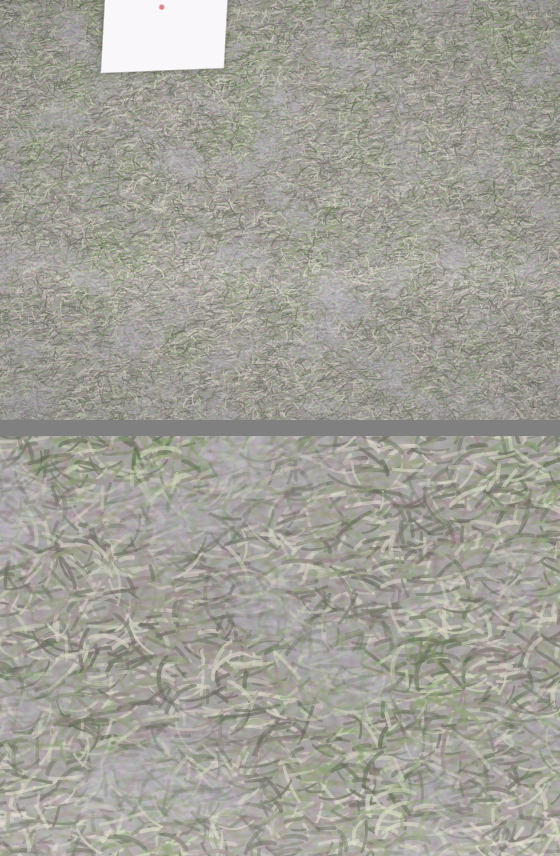
Top: the whole. Bottom: its middle third, enlarged.
Reproduce this texture procedurally as a Shadertoy shader.

```glsl
// Dry, sparse lawn on violet-grey soil with a blank white sheet at the top edge.

vec3 hash3(vec2 p) {
    vec3 q = fract(vec3(p.xyx) * vec3(0.1031, 0.1030, 0.0973));
    q += dot(q, q.yxz + 33.33);
    return fract((q.xxy + q.yzz) * q.zyx);
}

float corner(vec2 cell, vec2 f, vec2 o) {
    return dot(hash3(cell + o + 200.0).xy * 2.0 - 1.0, f - o);
}

float gradientNoise(vec2 p) {
    vec2 i = floor(p), f = p - i;
    vec2 u = f * f * f * (f * (f * 6.0 - 15.0) + 10.0);
    return mix(mix(corner(i, f, vec2(0, 0)), corner(i, f, vec2(1, 0)), u.x),
               mix(corner(i, f, vec2(0, 1)), corner(i, f, vec2(1, 1)), u.x), u.y);
}

float fbm(vec2 p) {
    float sum = 0.0, amp = 1.0;
    for (int i = 0; i < 4; i++) {
        sum += amp * gradientNoise(p);
        p = p * 2.03 + 17.3;
        amp *= 0.6;
    }
    return sum;
}

vec3 bladeColor(float kind, float green) {
    vec3 c = vec3(0.82, 0.80, 0.75);                       // straw
    if (kind < 0.73) c = vec3(0.60, 0.54, 0.54);           // reddish stem
    if (kind < 0.58) c = vec3(0.59, 0.61, 0.51);           // faded leaf
    if (kind < 0.31) c = vec3(0.43, 0.43, 0.39);           // shadow
    return c + green * vec3(-0.05, 0.0, -0.07);
}

// Coverage of one bent blade lying along x
float blade(vec2 q, float halfLength, float bend, float halfWidth, float px) {
    q.y += bend * q.x * q.x;
    float d = length(vec2(max(abs(q.x) - halfLength, 0.0), q.y));
    return clamp((halfWidth - d) / px + 0.5, 0.0, 1.0);
}

// Signed distance to the slightly tilted sheet, open at the top
float sheet(vec2 p) {
    float left = 0.240 + 0.055 * (p.y - 0.826) - p.x;
    float right = p.x - 0.533 - 0.055 * (p.y - 0.838);
    float bottom = 0.826 + 0.041 * (p.x - 0.240) - p.y;
    return max(max(left, right), bottom);
}

void mainImage(out vec4 fragColor, in vec2 fragCoord) {
    vec2 p = fragCoord / iResolution.y;
    float px = 1.0 / iResolution.y;

    // Large patches of cover and of green
    float cover = smoothstep(-0.45, 0.25, fbm(p * vec2(7.0, 9.0)) + 0.1);
    float green = smoothstep(-0.2, 0.6, fbm(p * 6.0 + 40.0) + 0.25 * (p.y - 0.4));

    // Soil with fine grit
    vec3 col = vec3(0.665, 0.65, 0.675) + 0.07 * fbm(p * vec2(60.0, 85.0));
    col = mix(col, vec3(0.60, 0.59, 0.55), 0.5 * cover);

    // Layers of short blades, mostly lying flat
    for (int layer = 0; layer < 12; layer++) {
        float k = float(layer);
        vec2 g = p * 45.0 + vec2(0.37, 0.61) * k;
        for (int n = 0; n < 9; n++) {
            vec2 cell = floor(g) + vec2(n % 3 - 1, n / 3 - 1);
            vec3 h = hash3(cell + 61.0 * k + 10.0);
            vec3 r = hash3(cell + 83.0 * k + 900.0);
            float s = h.z * 2.0 - 1.0;
            float angle = 1.5 * s * abs(s) + 0.15;
            float c = cos(angle), sn = sin(angle);
            vec2 q = mat2(c, -sn, sn, c) * (g - cell - h.xy) / 45.0;
            float a = blade(q, mix(0.005, 0.018, r.x * r.x), (r.y - 0.5) * 45.0,
                            mix(0.0009, 0.0018, r.y), px);
            float opacity = mix(0.25, 0.72, cover) * (0.6 + 0.4 * h.x);
            col = mix(col, bladeColor(r.z, green), a * opacity);
        }
    }

    // Grain, colour speckle and broad light
    col += 0.07 * gradientNoise(p * vec2(150.0, 210.0));
    col += 0.05 * gradientNoise(p * 110.0 + 70.0) * vec3(1.0, -0.6, 0.7);
    float band = exp(-pow((p.y - 0.34 + 0.03 * gradientNoise(p * 4.0)) / 0.05, 2.0));
    col += 0.045 * band + 0.03 * gradientNoise(p * 3.0 + 9.0);
    vec2 v = fragCoord / iResolution.xy - 0.5;
    col *= 1.04 - 0.22 * dot(v, v);

    // White sheet with a soft shadow below and a small faded red spot
    float d = sheet(p);
    col *= 1.0 - 0.18 * exp(-max(d, 0.0) / 0.007);
    vec3 paper = vec3(0.975, 0.97, 0.975);
    float spot = length(p - vec2(0.385, 0.983)) - 0.006;
    paper = mix(paper, vec3(0.85, 0.50, 0.55), clamp(0.5 - spot / (2.0 * px), 0.0, 1.0));
    col = mix(col, paper, clamp(0.5 - d / (1.5 * px), 0.0, 1.0));

    fragColor = vec4(clamp(col, 0.0, 1.0), 1.0);
}
```
